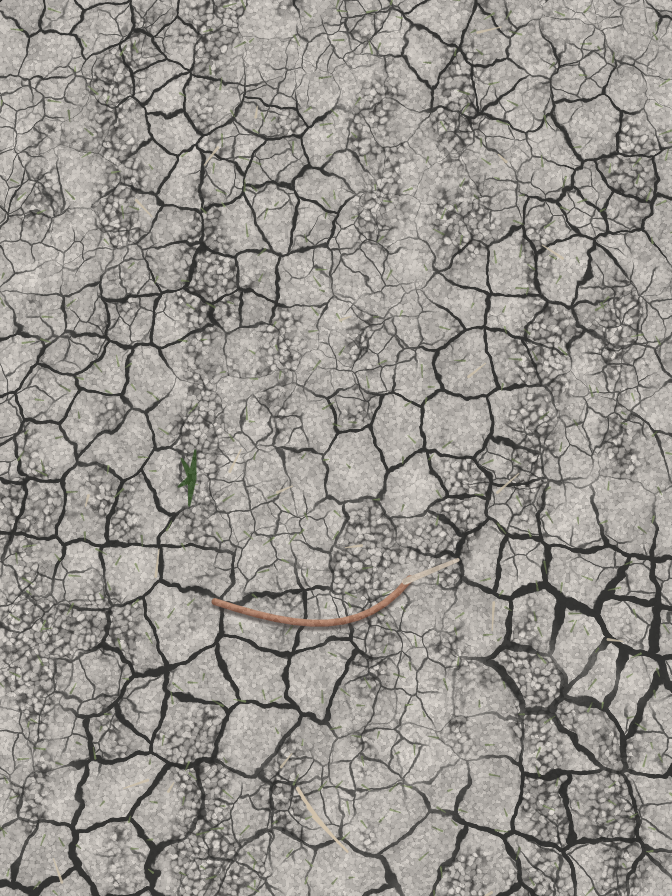
Write a WebGL 2 fragment shader that draws this texture.

```glsl
#version 300 es
precision highp float;
// Dry, cracked field soil seen from above, with crumbly rows, seedlings, straw and a twig.
// Warped Voronoi borders form the cracks, cellular noise the crumbs, and layered sines
// the uneven tone; blades and straw are tapered segments scattered on jittered grids.

uniform vec2 u_resolution;
out vec4 outColor;

vec2 hash2(vec2 c) {
  vec3 h = fract(c.xyx * vec3(0.1031, 0.1030, 0.0973));
  h += dot(h, h.yzx + 33.33);
  return fract((h.xx + h.yz) * h.zy);
}

// Layered sines, roughly -1 to 1
float waves(vec2 p) {
  float sum = 0.0, amp = 0.5;
  for (int i = 0; i < 5; i++) {
    sum += amp * sin(p.x + 1.7 * sin(p.y * 0.8 + float(i)));
    p = mat2(0.8, 0.6, -0.6, 0.8) * p * 1.83 + 3.1;
    amp *= 0.58;
  }
  return sum;
}

// Cellular noise: distance to the nearest grain, then its random pair
vec3 grains(vec2 q) {
  vec2 cell = floor(q), f = fract(q), id = cell;
  float best = 9.0;
  for (int j = -1; j <= 1; j++)
    for (int i = -1; i <= 1; i++) {
      vec2 g = vec2(i, j), r = g + hash2(cell + g) - f;
      if (dot(r, r) < best) { best = dot(r, r); id = cell + g; }
    }
  return vec3(sqrt(best), hash2(id + 71.0));
}

// Soil plates: distance to the plate border, then the plate's random pair
vec3 plates(vec2 q) {
  vec2 cell = floor(q), f = fract(q), nearest = vec2(9.0), id = cell;
  for (int j = -1; j <= 1; j++)
    for (int i = -1; i <= 1; i++) {
      vec2 g = vec2(i, j), r = g + 0.08 + 0.84 * hash2(cell + g) - f;
      if (dot(r, r) < dot(nearest, nearest)) { nearest = r; id = cell + g; }
    }
  float edge = 9.0;
  for (int j = -2; j <= 2; j++)
    for (int i = -2; i <= 2; i++) {
      vec2 g = vec2(i, j), r = g + 0.08 + 0.84 * hash2(cell + g) - f;
      vec2 across = r - nearest;
      if (dot(across, across) > 1e-4)
        edge = min(edge, dot(0.5 * (r + nearest), normalize(across)));
    }
  return vec3(edge, hash2(id + 37.0));
}

// Signed distance to a segment that narrows from a to b
float blade(vec2 p, vec2 a, vec2 b, float radius, float taper) {
  float t = clamp(dot(p - a, b - a) / dot(b - a, b - a), 0.0, 1.0);
  return length(p - mix(a, b, t)) - radius * (1.0 - taper * t);
}

float cover(float d, float px) { return 1.0 - smoothstep(-0.7 * px, 0.7 * px, d); }

// Distance to randomly turned blades, one at most per grid cell
float scatter(vec2 p, float scale, float density, float size, float radius, float seed) {
  vec2 q = p * scale, cell = floor(q);
  float d = 9.0;
  for (int j = -1; j <= 1; j++)
    for (int i = -1; i <= 1; i++) {
      vec2 c = cell + vec2(i, j), place = hash2(c + seed), pick = hash2(c + seed + 53.0);
      float turn = 6.2832 * pick.x;
      vec2 a = c + place, b = a + size * (0.5 + place.x) * vec2(cos(turn), sin(turn));
      if (pick.y < density) d = min(d, blade(q, a, b, radius, 0.6));
    }
  return d / scale;
}

vec2 twigPoint(float t) {
  float s = 1.0 - t;
  return s*s*s * vec2(0.32, 0.438) + 3.0*s*s*t * vec2(0.45, 0.395)
       + 3.0*s*t*t * vec2(0.54, 0.385) + t*t*t * vec2(0.61, 0.472);
}

float twig(vec2 p) {
  float d = 9.0;
  for (float k = 0.0; k < 12.0; k++)
    d = min(d, blade(p, twigPoint(k / 12.0), twigPoint((k + 1.0) / 12.0), 0.0052, 0.0));
  return d;
}

void main() {
  vec2 p = gl_FragCoord.xy / u_resolution.x;
  float px = 1.0 / u_resolution.x;

  // Plates shrink towards the top, and their borders are made ragged
  float zoom = 10.5 + 4.0 * p.y;
  vec2 ground = vec2((p.x - 0.5) * zoom, 10.5 * p.y + 2.0 * p.y * p.y);
  vec2 q = ground + 0.17 * vec2(waves(ground * 1.6), waves(ground.yx * 1.6 + 9.0));
  q += 0.035 * vec2(waves(ground * 8.0), waves(ground.yx * 8.0 + 4.0));
  vec3 plate = plates(q);
  float fineEdge = plates(q * 1.8 + 20.0).x / 1.8;

  // Smooth crust and crumbly rows
  float rows = cos(50.0 * (p.x - 0.43) + 0.5 * sin(3.0 * p.y));
  float loose = 0.55 * waves(ground * 0.9 + 5.0) + 0.24 * rows + 0.5 * (plate.y - 0.5);
  loose = smoothstep(-0.05, 0.4, loose + 0.15 * waves(ground * 6.0));
  vec3 dust = grains(p * 210.0), crumb = grains(p * 118.0 + 0.4 * waves(p * 90.0));
  float crust = 0.715 + 0.045 * waves(p * 75.0) + 0.035 * waves(ground * 1.7)
              + 0.15 * (dust.y - 0.5) - 0.10 * smoothstep(0.5, 0.9, dust.x);
  float grit = mix(0.27, 0.52 + 0.30 * crumb.y, 1.0 - smoothstep(0.3, 0.8, crumb.x));
  grit += 0.12 * (dust.y - 0.5);
  float tone = mix(crust, grit, 0.88 * loose) + 0.03 * (plate.z - 0.5);

  // Cracks open and close along their length
  vec2 gap = (p - vec2(0.87, 0.36)) / vec2(0.17, 0.12);
  float wide = 1.25 - 0.3 * p.y + 1.3 * exp(-dot(gap, gap));
  float open = smoothstep(-0.65, 0.3, waves(ground * 0.8 + 11.0));
  float fineOpen = smoothstep(-0.1, 0.45, waves(ground * 1.1 + 2.0));
  float crack = cover(plate.x - 0.036 * wide * (0.3 + 0.7 * open), zoom * px) * (0.4 + 0.6 * open);
  crack = max(crack, 0.75 * fineOpen * cover(fineEdge - 0.018, zoom * px));
  tone -= 0.10 * open * exp(-plate.x * 14.0);
  vec3 color = mix(tone * vec3(1.02, 0.995, 0.965), vec3(0.17, 0.17, 0.165), 0.93 * crack);

  // Seedlings and straw
  float sprouts = scatter(p, 27.0, 0.5, 0.34, 0.045, 3.0);
  float straw = scatter(p, 8.0, 0.3, 0.24, 0.017, 90.0);
  color = mix(color, vec3(0.45, 0.51, 0.34) * (0.75 + 0.4 * dust.y), 0.75 * cover(sprouts, px));
  color = mix(color, vec3(0.80, 0.75, 0.66), 0.85 * cover(straw, px));

  // Leafy weed and a small straw bundle
  float weed = 9.0, bundle = 9.0;
  for (float k = 0.0; k < 4.0; k++) {
    float turn = 1.35 + 1.05 * k;
    vec2 root = vec2(0.286, 0.622), leaf = vec2(0.5 * cos(turn), sin(turn));
    weed = min(weed, blade(p, root, root + 0.042 * leaf, 0.0065, 0.75));
    vec2 start = vec2(0.443 + 0.008 * k, 0.16 - 0.014 * k);
    bundle = min(bundle, blade(p, start, start + vec2(0.032 + 0.006 * k, -0.052), 0.0028, 0.4));
  }
  color = mix(color, vec3(0.25, 0.34, 0.20) + 0.1 * (dust.y - 0.5), cover(weed, px));
  color = mix(color, vec3(0.82, 0.76, 0.67), cover(bundle, px));

  // Twig with its shadow, lit top and pale broken end
  float stick = twig(p), lit = smoothstep(-0.004, 0.005, twig(p - vec2(0.0, 0.004)));
  float tip = blade(p, vec2(0.603, 0.468), vec2(0.681, 0.5), 0.0048, 0.4);
  float shade = cover(min(twig(p + vec2(0.0, 0.006)), tip + 0.001), 3.0 * px);
  color = mix(color, vec3(0.22, 0.20, 0.19), 0.6 * shade);
  vec3 bark = mix(vec3(0.70, 0.53, 0.44), vec3(0.47, 0.32, 0.26), lit);
  color = mix(color, bark + 0.1 * (dust.y - 0.5), cover(stick, px));
  color = mix(color, vec3(0.77, 0.72, 0.66) + 0.12 * (dust.y - 0.5), cover(tip, px));

  outColor = vec4(clamp(color, 0.0, 1.0), 1.0);
}
```
